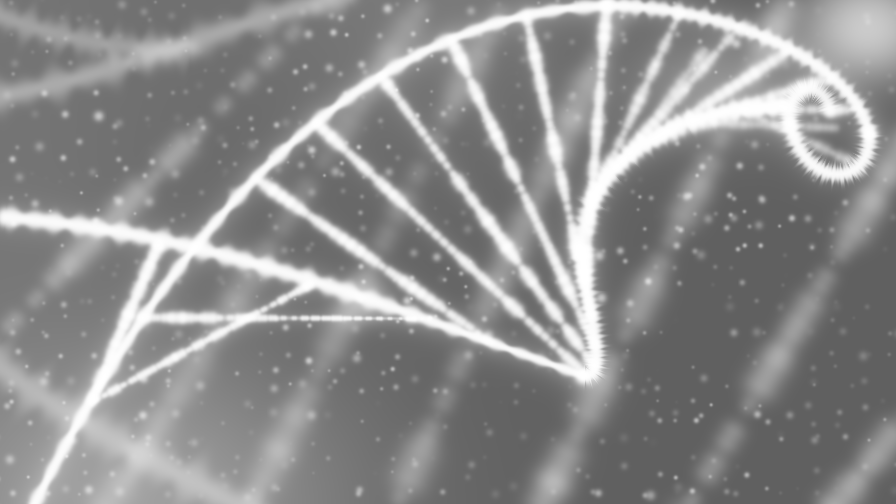
A Shadertoy shader for this background:

```glsl
// Glowing monochrome double helix of beaded strands over a blurred, dusty backdrop.

// Canvas units: 16 wide, 9 high. Each strand is a cubic Bezier, one point per column.
const mat4x2 ARCH  = mat4x2(0.62, 0.0, 2.71, 4.17, 6.04, 8.79, 10.83, 8.9);
const mat4x2 CREST = mat4x2(10.83, 8.9, 13.02, 8.9, 15.31, 7.85, 15.52, 6.6);
const mat4x2 CURL  = mat4x2(15.52, 6.6, 15.58, 5.67, 14.38, 5.56, 14.1, 6.81);
const mat4x2 HOOK  = mat4x2(14.1, 6.81, 14.0, 7.44, 14.69, 7.65, 14.83, 7.02);
const mat4x2 SPINE = mat4x2(0.1, 5.12, 3.75, 4.83, 6.67, 3.62, 10.42, 2.29);
const mat4x2 BEND  = mat4x2(10.42, 2.29, 10.88, 2.23, 10.52, 3.27, 10.38, 4.52);
const mat4x2 RISE  = mat4x2(10.38, 4.52, 10.42, 6.08, 11.88, 7.02, 13.96, 7.12);

float hash(vec2 p) {
    return fract(sin(dot(p, vec2(127.1, 311.7))) * 43758.55);
}

vec2 along(mat4x2 c, float t) {
    float s = 1.0 - t;
    return c * vec4(s * s * s, 3.0 * s * s * t, 3.0 * s * t * t, t * t * t);
}

float bell(float d, float r) {
    return exp(-d * d / (r * r));
}

// Nearest distance to a curve (x) and its parameter there (y)
vec2 nearest(vec2 p, mat4x2 c) {
    vec2 best = vec2(1e3, 0.0), a = along(c, 0.0);
    for (int i = 1; i <= 20; i++) {
        vec2 b = along(c, float(i) / 20.0), d = b - a;
        float h = clamp(dot(p - a, d) / dot(d, d), 0.0, 1.0);
        float dist = length(p - a - d * h);
        if (dist < best.x) best = vec2(dist, (float(i) - 1.0 + h) / 20.0);
        a = b;
    }
    return best;
}

// Sharp strand with an uneven rim and a halo
float strand(vec2 p, mat4x2 c, float width) {
    vec2 n = nearest(p, c);
    float rim = width * (1.0 + 0.16 * sin(n.y * 170.0) + 0.14 * sin(n.y * 97.0 + 1.0));
    return 3.0 * bell(n.x, rim) + 0.38 * exp(-n.x / 0.17);
}

// Out of focus strand with soft lumps
float softStrand(vec2 p, mat4x2 c, float width) {
    vec2 n = nearest(p, c);
    return bell(n.x, width * (1.0 + 0.2 * sin(n.y * 41.0) + 0.15 * sin(n.y * 73.0)));
}

// Row of random beads from a to b
float beads(vec2 p, vec2 a, vec2 b, float radius, float gap) {
    vec2 axis = normalize(b - a);
    float x = dot(p - a, axis), y = dot(p - a, vec2(-axis.y, axis.x)), sum = 0.0;
    for (int i = -1; i <= 1; i++) {
        float cell = floor(x / gap) + float(i);
        float rnd = hash(vec2(cell, floor(a.x * 7.0)));
        float dx = max(abs(x - (cell + 0.5) * gap) - gap * 0.35 * rnd, 0.0);
        sum += (0.45 + 0.7 * rnd) * bell(length(vec2(dx, y)), radius * (0.65 + 0.6 * rnd));
    }
    float len = length(b - a);
    return sum * smoothstep(-radius, radius, x) * smoothstep(len + radius, len - radius, x);
}

// Sharp rung: beads, thin thread and halo
float rung(vec2 p, vec2 a, vec2 b, float radius) {
    vec2 d = b - a;
    float h = clamp(dot(p - a, d) / dot(d, d), 0.0, 1.0);
    float dist = length(p - a - d * h);
    return 1.7 * beads(p, a, b, radius, 0.19) + 0.5 * bell(dist, radius * 0.8) + 0.2 * exp(-dist / 0.13);
}

// Scattered dust, one speck per cell
float dust(vec2 p, float scale, float keep) {
    vec2 id = floor(p * scale);
    vec2 centre = 0.25 + 0.5 * vec2(hash(id), hash(id + 17.0));
    float rnd = hash(id + 41.0);
    return step(keep, rnd) * hash(id + 5.0) * bell(length(fract(p * scale) - centre), 0.08 + 0.09 * hash(id + 9.0));
}

void mainImage(out vec4 fragColor, in vec2 fragCoord) {
    vec2 p = 9.0 * fragCoord / iResolution.y;

    // Backdrop gradients
    float grey = 0.375 + 0.2 * bell(length((p - vec2(2.8, 0.0)) * vec2(0.7, 1.0)), 2.7);
    grey += 0.08 * bell(p.x, 4.0) + 0.1 * bell(length(p - vec2(7.5, 9.5)), 3.5);

    // Blurred chains, strands and corner haze
    float light = 0.42 * beads(p, vec2(-2.9, 0.0), vec2(5.9, 9.1), 0.2, 0.6);
    for (int i = 0; i < 6; i++) {
        float k = float(i);
        vec2 top = vec2(7.6 + 1.05 * k + 0.37 * k * k, 9.0);
        light += (0.26 + 0.05 * min(k, 4.0)) * beads(p, vec2(1.8 + 2.6 * k, -0.2), top, 0.25, 0.65);
    }
    light += 0.5 * softStrand(p, mat4x2(-0.2, 7.25, 2.0, 7.6, 3.5, 8.4, 6.2, 9.1), 0.2);
    light += 0.4 * softStrand(p, mat4x2(-0.2, 8.8, 1.0, 8.3, 2.2, 8.1, 3.4, 8.1), 0.2);
    light += 0.5 * softStrand(p, mat4x2(-0.2, 2.6, 1.2, 1.5, 2.5, 0.9, 4.6, -0.2), 0.27);
    light += 1.1 * bell(length((p - vec2(15.5, 8.5)) * vec2(0.8, 1.0)), 0.8);
    light += 0.35 * bell(length((p - vec2(12.9, 7.4)) * vec2(0.6, 1.0)), 0.9);
    light += 0.6 * bell(length(p - vec2(6.5, 3.7)), 0.35);

    // Dust in drifting clusters
    float cluster = smoothstep(-0.6, 0.9, sin(p.x * 1.1 + 0.5) + sin(p.y * 1.4 - p.x * 0.4));
    light += (0.3 + 0.7 * cluster) * (0.9 * dust(p, 2.1, 0.5) + 0.8 * dust(p + 3.7, 3.2, 0.65));

    // Main strands
    light += strand(p, ARCH, 0.075) + strand(p, CREST, 0.09) + strand(p, CURL, 0.1);
    light += 0.7 * strand(p, HOOK, 0.1) + strand(p, BEND, 0.1) + strand(p, RISE, 0.11);
    light += strand(p, SPINE, mix(0.11, 0.06, smoothstep(6.0, 9.0, p.x)));

    // Fan of rungs, then the tighter turn behind it
    for (int i = 0; i < 6; i++) {
        float k = float(i), s = 0.85 + 0.2 * k;
        vec2 foot = s < 1.0 ? along(SPINE, s) : along(BEND, s - 1.0);
        light += rung(p, along(ARCH, 0.485 + 0.103 * k), foot, 0.085);
    }
    for (int i = 0; i < 5; i++) {
        float t = 0.2 + 0.17 * float(i);
        light += 0.6 * rung(p, along(CREST, t), along(RISE, t), 0.09);
        light += 0.3 * rung(p, along(RISE, t), along(CREST, t + 0.12) - vec2(0.3, 0.5), 0.09);
    }

    // Near rungs at the lower left
    light += 1.3 * rung(p, vec2(1.62, 1.81), vec2(2.85, 4.67), 0.085);
    light += rung(p, vec2(2.5, 3.33), vec2(7.7, 3.31), mix(0.08, 0.035, smoothstep(3.0, 6.5, p.x)));
    light += rung(p, vec2(1.62, 1.81), vec2(5.58, 3.94), 0.06);

    fragColor = vec4(vec3(1.0 - (1.0 - grey) * exp(-light)), 1.0);
}
```
